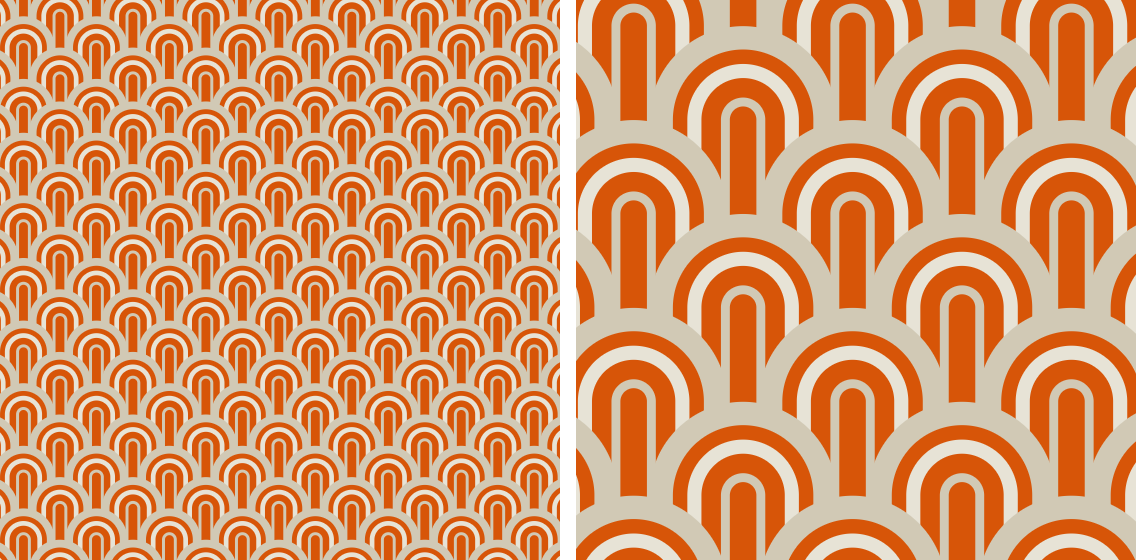
Left, the full canvas; right, a detail of the centre.
Write a WebGL 2 fragment shader that draws this pattern.

```glsl
#version 300 es
precision highp float;
// Retro scallop pattern: staggered rows of nested arches with straight legs.
// Rows are painted from top to bottom, each covering the one above;
// one seam packs two neighbouring rows closer together.

#define COLUMN_STEP 0.1303
#define ROW_STEP 0.0559
#define FIRST_COLUMN 0.0419
#define FIRST_CENTER 0.0289
#define SEAM_ROW 4.0
#define SEAM_SHIFT 0.0156
#define RIM_RADIUS 0.0557
#define OUTER_RADIUS 0.0418
#define CREAM_RADIUS 0.0332
#define INNER_RADIUS 0.0248
#define LINE_RADIUS 0.0132
#define STEM_RADIUS 0.0079

uniform vec2 u_resolution;
out vec4 fragColor;

const vec3 ORANGE = vec3(0.843, 0.333, 0.031);
const vec3 BEIGE = vec3(0.820, 0.790, 0.710);
const vec3 CREAM = vec3(0.905, 0.890, 0.840);

// Distance from the axis of an arch: round above its center, straight below.
float archDistance(vec2 p) {
    return length(vec2(p.x, max(p.y, 0.0)));
}

// Antialiased coverage of an arch of the given radius.
float cover(float dist, float radius, float pixel) {
    return clamp((radius - dist) / pixel + 0.5, 0.0, 1.0);
}

// Paints one complete arch, from its rim to its stem.
vec3 paintArch(vec3 color, float dist, float pixel) {
    color = mix(color, BEIGE, cover(dist, RIM_RADIUS, pixel));
    color = mix(color, ORANGE, cover(dist, OUTER_RADIUS, pixel));
    color = mix(color, CREAM, cover(dist, CREAM_RADIUS, pixel));
    color = mix(color, ORANGE, cover(dist, INNER_RADIUS, pixel));
    color = mix(color, BEIGE, cover(dist, LINE_RADIUS, pixel));
    return mix(color, ORANGE, cover(dist, STEM_RADIUS, pixel));
}

void main() {
    float pixel = 1.0 / u_resolution.y;
    vec2 uv = gl_FragCoord.xy * pixel;
    float depth = 1.0 - uv.y;
    float nearRow = floor((depth - FIRST_CENTER) / ROW_STEP);

    // Nearby rows, back to front.
    vec3 color = BEIGE;
    for (int i = -3; i <= 2; i++) {
        float row = nearRow + float(i);
        float center = FIRST_CENTER + row * ROW_STEP
                     - SEAM_SHIFT * step(SEAM_ROW, row);

        // Even rows are staggered by half a column.
        float stagger = 0.5 * (1.0 - mod(row, 2.0));
        float column = (uv.x - FIRST_COLUMN) / COLUMN_STEP - stagger;
        float x = (fract(column + 0.5) - 0.5) * COLUMN_STEP;

        color = paintArch(color, archDistance(vec2(x, center - depth)), pixel);
    }
    fragColor = vec4(color, 1.0);
}
```
